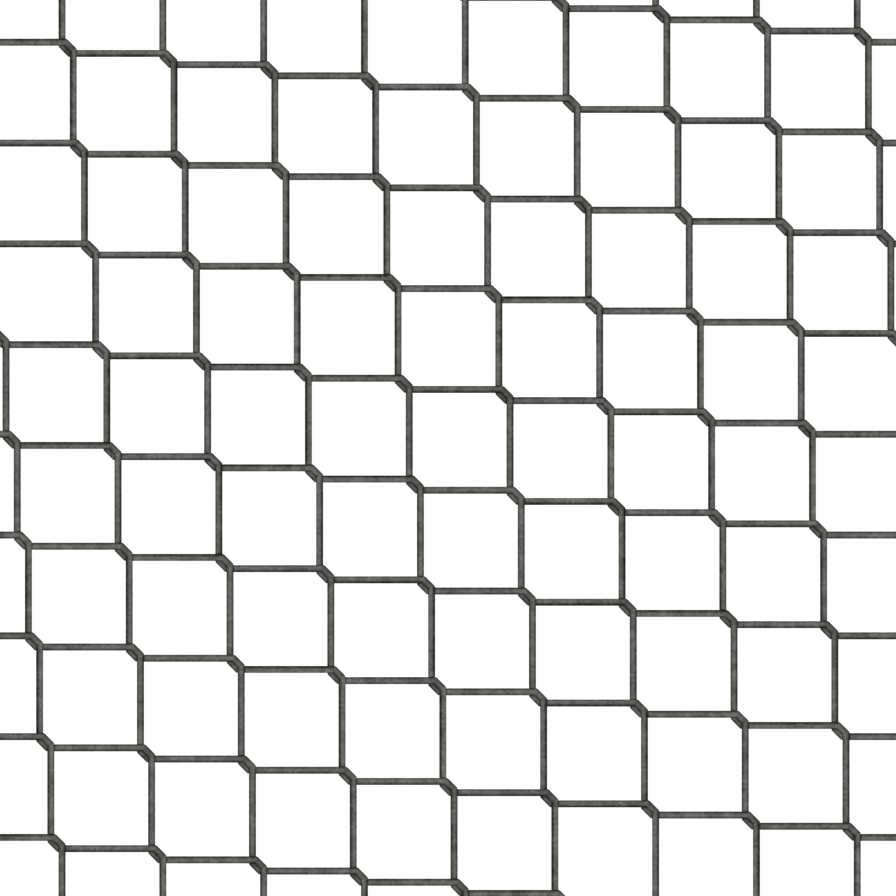
This pattern is drawn by a three.js fragment shader. Its source:

```glsl
// Chain-link wire mesh on white: a slightly sheared square lattice of hooked knots.
// Each knot has two bent strands, mirror images across its diagonal, which run on
// as straight wires; a rounded profile, per-wire lean and noise shade the steel.

varying vec2 vUv;

const float REPEATS = 9.0;               // lattice steps: 9 along, 1 across
const vec2 ORIGIN = vec2(0.0755, 0.0534); // a knot centre, measured from the top left
const float JOG = 0.00625;               // half the sideways jog of a wire at a knot
const float BULGE = 0.0036;              // how far the strands part inside a knot
const float RADIUS = 0.0037;             // half the wire width
const float EDGE = 0.001;                // softness of the wire edge
const float LEAN = 0.7;                  // spread of the highlight between wires
const float GRAIN = 0.09;                // strength of the wear
const vec3 PAPER = vec3(1.0);
const vec3 STEEL_DARK = vec3(0.19, 0.18, 0.17);
const vec3 STEEL_LIGHT = vec3(0.40, 0.40, 0.39);

float hash(vec2 p) {
  return fract(sin(dot(p, vec2(127.1, 311.7))) * 43758.5453);
}

float noise(vec2 p) {
  vec2 i = floor(p);
  vec2 f = fract(p);
  f = f * f * (3.0 - 2.0 * f);
  return mix(mix(hash(i), hash(i + vec2(1.0, 0.0)), f.x),
             mix(hash(i + vec2(0.0, 1.0)), hash(i + vec2(1.0, 1.0)), f.x), f.y);
}

// Highlight offset of one wire, as a fraction of its radius
float wireLean(vec2 cell, float family) {
  return LEAN * (hash(cell + 37.0 * family) - 0.5);
}

// Strand entering from the left, crossing the knot and leaving downwards.
// Returns the distance to its axis and its brightness.
vec2 strand(vec2 q, float leanIn, float leanOut) {
  vec2 bendIn = vec2(BULGE - JOG, -JOG);
  vec2 bendOut = vec2(JOG, JOG - BULGE);
  vec2 a = q - bendIn;
  vec2 b = q - bendOut;
  vec2 dir = normalize(bendOut - bendIn);
  float along = clamp(dot(a, dir), 0.0, distance(bendIn, bendOut));

  float dIn = length(vec2(max(a.x, 0.0), a.y));
  float dOut = length(vec2(b.x, min(b.y, 0.0)));
  float dKnot = length(a - dir * along);
  float d = min(dKnot, min(dIn, dOut));

  // Signed position across the wire, shifted by its lean
  float across = dKnot / RADIUS;
  float gain = 0.85;
  if (dIn < dKnot && dIn < dOut) {
    across = a.y / RADIUS - leanIn;
    gain = 1.0;
  } else if (dOut < dKnot) {
    across = b.x / RADIUS - leanOut;
    gain = 1.0;
  }
  return vec2(d, gain * clamp(1.0 - across * across, 0.0, 1.0));
}

float coverage(float d) {
  return 1.0 - smoothstep(RADIUS - EDGE, RADIUS + EDGE, d);
}

vec3 steel(float light) {
  return mix(STEEL_DARK, STEEL_LIGHT, light);
}

void main() {
  // Nearest knot of the sheared lattice
  vec2 p = vec2(vUv.x, 1.0 - vUv.y) - ORIGIN;
  vec2 cell = floor(REPEATS * p - p.yx + 0.5);
  vec2 q = p - (REPEATS * cell + cell.yx) / (REPEATS * REPEATS - 1.0);

  // Two strands, mirrored across the diagonal
  vec2 upper = strand(q, wireLean(cell - vec2(1.0, 0.0), 0.0), wireLean(cell, 1.0));
  vec2 lower = strand(q.yx, wireLean(cell - vec2(0.0, 1.0), 1.0), wireLean(cell, 0.0));

  // Contact shadow of the upper strand, then worn steel
  lower.y *= smoothstep(RADIUS * 0.8, RADIUS * 1.6, upper.x);
  float wear = GRAIN * (noise(p * 110.0) + noise(p * 330.0) - 1.0);
  vec3 color = mix(PAPER, steel(lower.y) + wear, coverage(lower.x));
  color = mix(color, steel(upper.y) + wear, coverage(upper.x));

  gl_FragColor = vec4(color, 1.0);
}
```
